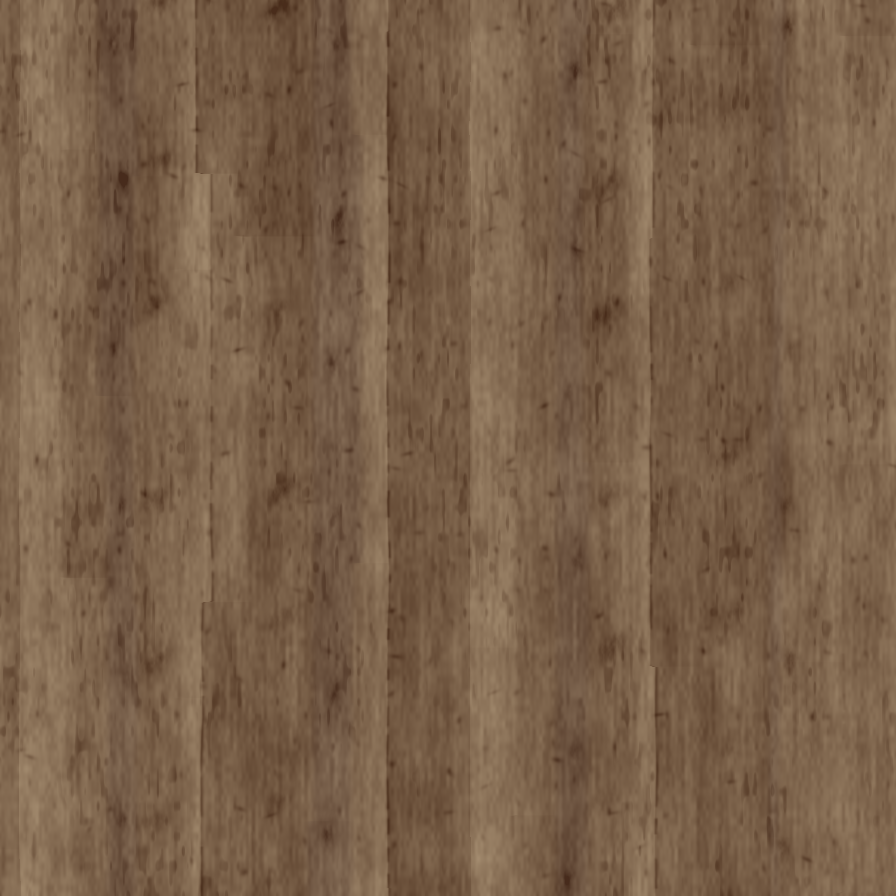
This texture is drawn by a Shadertoy shader. Its source:

```glsl
const float PERIOD = 0.503;       // width of one set of strips
const float BOARD_LENGTH = 0.478;
const int STRIPS = 10;

// left edge, tone at left, tone at right, kind (1 grey and knotty, -1 smudged)
const vec4 strips[STRIPS] = vec4[](
    vec4(0.000,  1.6,  1.1,  0.0), vec4(0.053,  0.2, -0.3,  0.0),
    vec4(0.098, -0.8, -0.6,  1.0), vec4(0.132, -0.4,  0.3, -1.0),
    vec4(0.180,  0.8,  1.7,  0.0), vec4(0.203, -0.4,  0.1,  0.0),
    vec4(0.253, -0.5, -0.7, -1.0), vec4(0.333, -0.6, -0.1,  1.0),
    vec4(0.373,  0.2,  1.5,  0.0), vec4(0.412, -0.9, -0.2,  0.0));

float hash(vec2 p) {
    vec3 q = fract(p.xyx * 0.1031);
    q += dot(q, q.yzx + 33.33);
    return fract((q.x + q.y) * q.z);
}

float noise(vec2 p) {
    vec2 i = floor(p), f = fract(p);
    f = f * f * (3.0 - 2.0 * f);
    return mix(mix(hash(i), hash(i + vec2(1, 0)), f.x),
               mix(hash(i + vec2(0, 1)), hash(i + vec2(1, 1)), f.x), f.y);
}

float fbm(vec2 p) {
    return 0.57 * noise(p) + 0.285 * noise(p * 2.03 + 17.3) + 0.145 * noise(p * 4.12 + 52.4);
}

// Signed difference between boards, mostly small, changing at the end joints
float boardShift(float strip, float y) {
    float along = y / BOARD_LENGTH + hash(vec2(strip, 4.0));
    float row = floor(along);
    float here = 2.0 * hash(vec2(strip, row)) - 1.0;
    float next = 2.0 * hash(vec2(strip, row + 1.0)) - 1.0;
    return mix(here * here * here, next * next * next,
               smoothstep(0.996, 1.0, fract(along)));
}

// Darkness of the knots set along a strip; d.x is measured from its middle
float knots(vec2 d, float strip, float kind) {
    float along = d.y / 0.18 + hash(vec2(strip, 9.0));
    float id = floor(along);
    d.y = (fract(along) - mix(0.38, 0.62, hash(vec2(id, strip)))) * 0.18;
    d.x += 0.012 * (hash(vec2(strip, id + 31.0)) - 0.5);
    float strength = mix(0.4, 1.1, hash(vec2(id + 7.0, strip)));
    if (kind > 0.0) {
        vec2 core = d / vec2(0.005, 0.009), halo = d / vec2(0.012, 0.040);
        return strength * (2.6 * exp(-dot(core, core)) + 1.0 * exp(-dot(halo, halo)));
    }
    vec2 smudge = vec2(dot(d, vec2(0.8, 0.6)) / 0.020, dot(d, vec2(-0.6, 0.8)) / 0.011);
    return strength * 2.4 * exp(-dot(smudge, smudge));
}

// Sparse pin knots in jittered cells, some stretched sideways
float flecks(vec2 p, float cells) {
    vec2 id = floor(p * cells);
    vec2 jitter = vec2(hash(id + 3.1), hash(id + 58.7));
    vec2 d = (fract(p * cells) - mix(vec2(0.25), vec2(0.75), jitter)) / cells;
    float stretch = hash(id + 91.0);
    d.y += d.x * (jitter.y - 0.5);
    d /= mix(vec2(0.0022, 0.0050), vec2(0.0065, 0.0022), stretch * stretch);
    return step(0.7, hash(id + 23.0)) * exp(-dot(d, d));
}

void mainImage(out vec4 fragColor, in vec2 fragCoord) {
    vec2 p = fragCoord / iResolution.xy;
    float x = p.x - 0.022 + 0.003 * (noise(vec2(p.x * 9.0, p.y * 14.0)) - 0.5);
    float set = floor(x / PERIOD);
    float u = x - set * PERIOD;
    float second = step(0.5, set);
    float ragged = fbm(p * vec2(150.0, 80.0));

    // Strips, their boards, seams and knots
    float tone = -0.2 + second * 0.6, grey = 0.0, dark = 0.0, lastTone = tone;
    for (int i = 0; i < STRIPS; i++) {
        vec4 s = strips[i];
        float id = float(i) + 20.0 * (set + 2.0);
        float end = i < STRIPS - 1 ? strips[i + 1].x : PERIOD;
        float shift = boardShift(id, p.y);
        float start = s.x + (i > 0 ? 0.012 * shift : 0.0);
        if (i == 8) start -= 0.02 * second;
        if (i == 9) s.yz += second * vec2(1.3, 0.6);

        // Big steps in tone are crisp, the others fade through the grain
        float blur = mix(0.006, 0.0012, smoothstep(0.9, 1.6, abs(lastTone - s.y)));
        float inside = smoothstep(-blur, blur, u - start + blur * (ragged - 0.5));
        float across = clamp((u - start) / (end - start), 0.0, 1.0);
        tone = mix(tone, mix(s.y, s.z, across) + 0.6 * shift, inside);
        grey = mix(grey, max(s.w, 0.0), inside);

        float seam = (u - start - 0.001) / 0.0020;
        float broken = smoothstep(0.35, 0.6, noise(vec2(id * 7.0, p.y * 65.0)));
        dark += 1.1 * max(lastTone - s.y - 0.4, 0.0) * broken * exp(-seam * seam);
        if (s.w != 0.0)
            dark += 2.0 * ragged * knots(vec2(u - 0.5 * (start + end), p.y), id, s.w);
        lastTone = s.z;
    }
    dark += 2.6 * flecks(p, 17.0) + 1.6 * flecks(p + 0.37, 29.0);

    // Short pores gathered in patches
    float patches = smoothstep(0.42, 0.68, fbm(p * vec2(30.0, 9.0) + 80.0));
    dark += 1.7 * patches * smoothstep(0.62, 0.9, noise(p * vec2(210.0, 60.0) + 11.0));

    // Long streaks, fine fibres and cloudy figure
    tone += 2.1 * (fbm(vec2(p.x * 55.0, p.y * 4.0)) - 0.5);
    tone += 1.5 * (noise(vec2(p.x * 240.0, p.y * 22.0)) - 0.5);
    tone += 1.3 * (noise(p * vec2(290.0, 120.0)) - 0.5);
    tone += 2.1 * (fbm(p * vec2(24.0, 19.0) + 40.0) - 0.5);
    tone += 0.16 - dark;

    vec3 wood = vec3(0.478, 0.377, 0.284) + max(tone, -4.5) * vec3(0.043, 0.045, 0.040);
    wood += grey * vec3(-0.008, -0.004, 0.007);
    fragColor = vec4(wood, 1.0);
}
```
